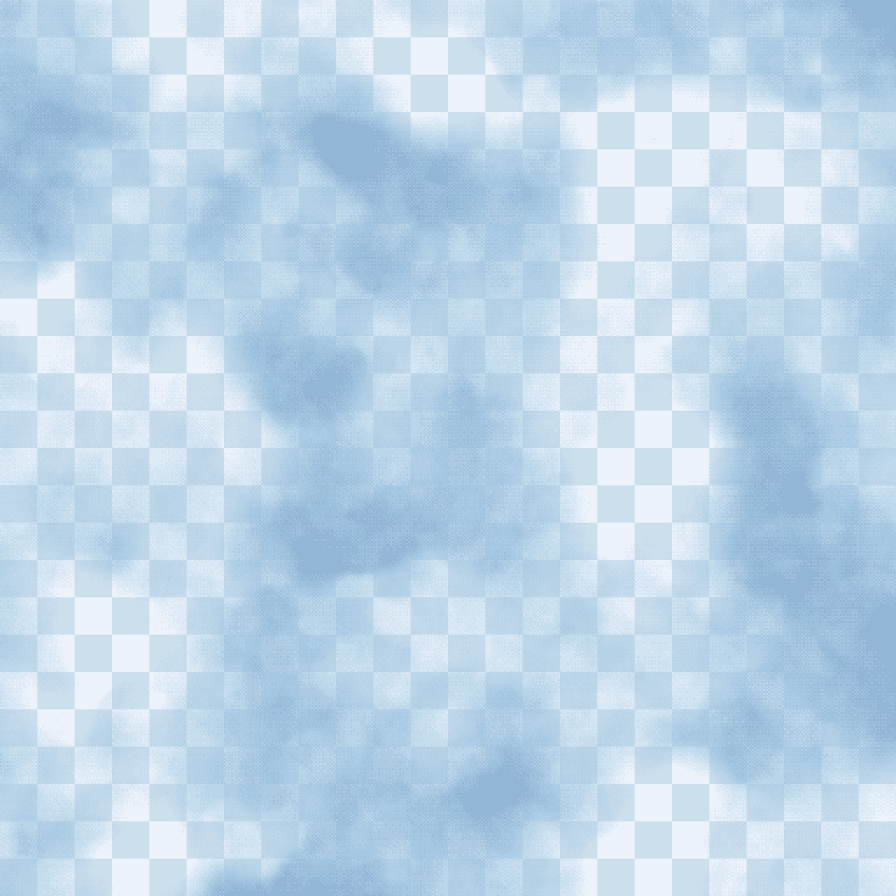
Give the GLSL for this pattern, as a three.js fragment shader.

```glsl
varying vec2 vUv;

const float CELLS = 24.0;
const float GRAIN = 512.0;
const float TONE_STEPS = 7.0;

vec3 hash3(vec2 p) {
  vec3 q = vec3(dot(p, vec2(127.1, 311.7)),
                dot(p, vec2(269.5, 183.3)),
                dot(p, vec2(419.2, 371.9)));
  return fract(sin(q) * 43758.55);
}

// Soft cellular noise: jittered points blend their random values, -1 to 1
float cellNoise(vec2 p) {
  vec2 cell = floor(p);
  vec2 local = p - cell;
  float total = 0.0;
  float weights = 0.002;
  for (int y = -1; y <= 1; y++) {
    for (int x = -1; x <= 1; x++) {
      vec2 offset = vec2(float(x), float(y));
      vec3 rnd = hash3(cell + offset);
      vec2 away = offset + 0.15 + 0.7 * rnd.xy - local;
      float w = max(0.0, 1.0 - dot(away, away));
      w *= w * w;
      total += w * (2.0 * rnd.z - 1.0);
      weights += w;
    }
  }
  return total / weights;
}

// Octaves of cellular noise, turned between layers
float clouds(vec2 p, float gain) {
  float sum = 0.0;
  float amplitude = 1.0;
  mat2 turn = mat2(1.6, 1.2, -1.2, 1.6);
  for (int i = 0; i < 6; i++) {
    sum += amplitude * cellNoise(p);
    p = turn * p + vec2(17.3, 41.7);
    amplitude *= gain;
  }
  return sum;
}

// 1 on pale squares, 0 on shaded ones, with smoothed borders
float checker(vec2 p, vec2 pixel) {
  vec2 edge = 2.0 * abs(fract(0.5 * p - 0.25) - 0.5) - 0.5;
  vec2 side = clamp(2.0 * edge / pixel, -1.0, 1.0);
  return 0.5 - 0.5 * side.x * side.y;
}

float bayer2(vec2 p) {
  p = floor(p);
  return fract(0.5 * p.x + 0.75 * p.y * p.y);
}

float bayer4(vec2 p) {
  return 0.25 * bayer2(0.5 * p) + bayer2(p);
}

vec3 ramp(vec3 low, vec3 middle, vec3 high, float t) {
  vec3 lower = mix(low, middle, clamp(t / 0.4, 0.0, 1.0));
  return mix(lower, high, clamp((t - 0.4) / 0.6, 0.0, 1.0));
}

void main() {
  // Cloud tone, stepped with an ordered dither
  float tone = 0.58 + 0.56 * clouds(vUv * 5.5 + vec2(3.7, 8.2), 0.52);
  tone = clamp(tone, 0.0, 1.0);
  tone = floor(tone * TONE_STEPS + bayer4(vUv * GRAIN)) / TONE_STEPS;

  // The squares part in the bright clouds and merge in the deep blue
  vec3 deepBlue = vec3(0.575, 0.715, 0.842);
  vec3 paleSquare = ramp(deepBlue, vec3(0.715, 0.83, 0.91),
                         vec3(0.92, 0.95, 0.98), tone);
  vec3 shadedSquare = ramp(deepBlue, vec3(0.68, 0.805, 0.897),
                           vec3(0.80, 0.873, 0.927), tone);
  float pale = checker(vUv * CELLS, fwidth(vUv) * CELLS);

  gl_FragColor = vec4(mix(shadedSquare, paleSquare, pale), 1.0);
}
```
